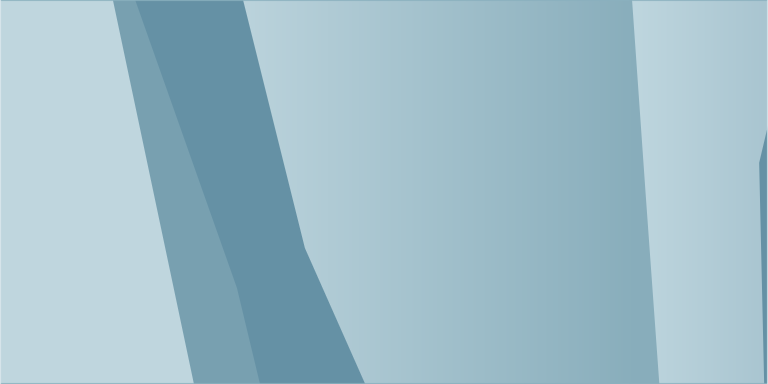
Give the GLSL for this background, as a Shadertoy shader.

```glsl
const vec3 PALE = vec3(0.750, 0.840, 0.871);
const vec3 MID_BLUE = vec3(0.470, 0.628, 0.692);
const vec3 DEEP_BLUE = vec3(0.398, 0.569, 0.646);
const vec3 PANEL_LIGHT = vec3(0.730, 0.825, 0.860);
const vec3 PANEL_DARK = vec3(0.532, 0.678, 0.733);
const vec3 SIDE_LIGHT = vec3(0.742, 0.836, 0.869);
const vec3 SIDE_DARK = vec3(0.660, 0.770, 0.815);
const vec3 RIM_PALE = vec3(0.860, 0.910, 0.930);
const vec3 RIM_BLUE = vec3(0.540, 0.690, 0.745);

const vec2 CANVAS = vec2(2.0, 1.0);
const float RIM_WIDTH = 0.0028;

// Bent edges: x at the top, knee position, x at the bottom
const vec4 BAND_LEFT = vec4(0.294, 0.3995, 0.500, 0.505);
const vec4 BAND_FOLD = vec4(0.352, 0.617, 0.250, 0.677);
const vec4 BAND_RIGHT = vec4(0.633, 0.794, 0.354, 0.951);
const vec4 SIDE_EDGE = vec4(1.646, 1.681, 0.500, 1.717);
const vec4 SLIVER_EDGE = vec4(2.077, 1.977, 0.576, 1.990);

// Coverage to the right of a bent edge
float rightOf(vec2 p, vec4 edge, float pixel) {
    vec2 knee = edge.yz;
    float upperSlope = (edge.x - knee.x) / (1.0 - knee.y);
    float lowerSlope = (knee.x - edge.w) / knee.y;
    float slope = p.y > knee.y ? upperSlope : lowerSlope;
    float edgeX = knee.x + (p.y - knee.y) * slope;
    float dist = (p.x - edgeX) * inversesqrt(1.0 + slope * slope);
    return clamp(dist / pixel + 0.5, 0.0, 1.0);
}

// Coverage of a thin rim, given the distance to the border
float rim(float dist, float pixel) {
    return clamp((RIM_WIDTH - dist) / pixel + 0.5, 0.0, 1.0);
}

void mainImage(out vec4 fragColor, in vec2 fragCoord) {
    vec2 p = fragCoord / iResolution.xy * CANVAS;
    float pixel = 1.0 / iResolution.y;

    // Horizontal gradients of the two panels
    vec3 panel = mix(PANEL_LIGHT, PANEL_DARK, smoothstep(0.0, 1.0, 0.5) * 2.0
        * clamp((p.x - 0.64) / 1.02, 0.0, 1.0));
    vec3 side = mix(SIDE_LIGHT, SIDE_DARK, clamp((p.x - 1.66) / 0.34, 0.0, 1.0));

    // Layers from left to right
    vec3 color = PALE;
    color = mix(color, MID_BLUE, rightOf(p, BAND_LEFT, pixel));
    color = mix(color, DEEP_BLUE, rightOf(p, BAND_FOLD, pixel));
    color = mix(color, panel, rightOf(p, BAND_RIGHT, pixel));
    color = mix(color, side, rightOf(p, SIDE_EDGE, pixel));
    color = mix(color, DEEP_BLUE, rightOf(p, SLIVER_EDGE, pixel));

    // Thin rims along the border
    vec2 border = min(p, CANVAS - p);
    color = mix(color, RIM_BLUE, 0.8 * rim(border.y, pixel));
    color = mix(color, RIM_PALE, 0.8 * rim(border.x, pixel));

    fragColor = vec4(color, 1.0);
}
```
